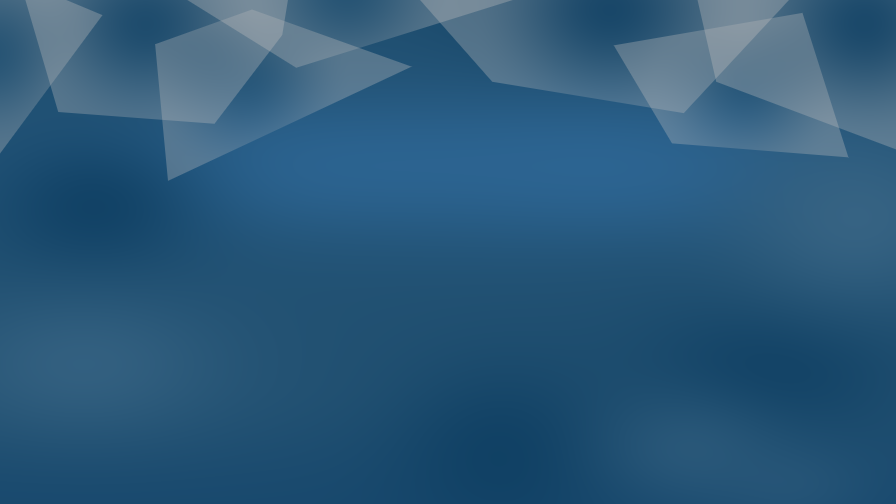
This background is drawn by a Shadertoy shader. Its source:

```glsl
// Deep blue backdrop of soft blurred colour clouds, with a fan of translucent
// glass panes hanging from the top. Clouds are layered Gaussians; panes are
// convex polygons whose tint grows from a clear centre to a frosted rim.

const vec2 SPACE = vec2(16.0, 9.0);             // design units across the canvas
const vec3 BASE_BLUE   = vec3(0.130, 0.315, 0.445);
const vec3 DEEP_BLUE   = vec3(0.055, 0.245, 0.385);
const vec3 BRIGHT_BLUE = vec3(0.180, 0.405, 0.590);
const vec3 MIST_BLUE   = vec3(0.215, 0.390, 0.515);
const vec3 FLOOR_BLUE  = vec3(0.095, 0.285, 0.430);
const vec3 GLASS_TINT  = vec3(0.80, 0.78, 0.77);
const float CLEAR_ALPHA = 0.04;                 // pane opacity at its centre
const float RIM_ALPHA   = 0.31;                 // pane opacity at its rim

// Blend an elliptical soft cloud over a colour.
vec3 cloud(vec3 under, vec2 p, vec2 centre, vec2 radius, vec3 tint, float strength) {
    vec2 q = (p - centre) / radius;
    return mix(under, tint, strength * exp(-dot(q, q)));
}

// Signed distance to the edge lines of a convex, counterclockwise polygon.
float convexDistance(vec2 p, vec2 corners[5]) {
    float d = -100.0;
    for (int i = 0; i < 5; i++) {
        vec2 a = corners[i];
        vec2 edge = normalize(corners[(i + 1) % 5] - a);
        d = max(d, dot(p - a, vec2(edge.y, -edge.x)));
    }
    return d;
}

// Lay a glass pane over a colour; its clear spot has its own centre and radius.
vec3 pane(vec3 under, vec2 p, vec2 corners[5], vec2 centre, float radius) {
    float pixel = SPACE.y / iResolution.y;
    float cover = clamp(0.5 - convexDistance(p, corners) / pixel, 0.0, 1.0);
    float frost = smoothstep(0.0, 1.0, length(p - centre) / radius);
    return mix(under, GLASS_TINT, cover * mix(CLEAR_ALPHA, RIM_ALPHA, frost));
}

vec3 backdrop(vec2 p) {
    vec3 c = mix(FLOOR_BLUE, BASE_BLUE, smoothstep(-0.4, 2.2, p.y));

    // Bright horizontal band and the shade above it
    c = cloud(c, p, vec2(8.0, 6.05), vec2(6.6, 1.35), BRIGHT_BLUE, 0.75);
    c = cloud(c, p, vec2(11.2, 6.0), vec2(2.8, 1.1), BRIGHT_BLUE, 0.6);
    c = cloud(c, p, vec2(5.3, 6.0), vec2(2.6, 0.9), BRIGHT_BLUE, 0.4);
    c = cloud(c, p, vec2(10.8, 9.0), vec2(2.8, 1.1), DEEP_BLUE, 0.85);
    c = cloud(c, p, vec2(2.6, 8.7), vec2(2.2, 1.0), DEEP_BLUE, 0.55);
    c = cloud(c, p, vec2(15.7, 8.5), vec2(1.8, 1.2), DEEP_BLUE, 0.75);

    // Dark pools
    c = cloud(c, p, vec2(1.7, 5.3), vec2(1.9, 1.3), DEEP_BLUE, 0.85);
    c = cloud(c, p, vec2(9.0, 0.9), vec2(2.0, 1.6), DEEP_BLUE, 0.85);
    c = cloud(c, p, vec2(13.8, 2.4), vec2(2.4, 1.3), DEEP_BLUE, 0.8);

    // Pale mist
    c = cloud(c, p, vec2(1.5, 2.5), vec2(2.5, 1.3), MIST_BLUE, 0.8);
    c = cloud(c, p, vec2(15.3, 5.1), vec2(2.1, 1.5), MIST_BLUE, 0.95);
    c = cloud(c, p, vec2(12.3, 1.0), vec2(1.6, 1.0), MIST_BLUE, 0.5);
    c = cloud(c, p, vec2(14.2, 0.3), vec2(1.4, 0.8), MIST_BLUE, 0.35);
    return c;
}

vec3 glassFan(vec3 c, vec2 p) {
    // Left group
    c = pane(c, p, vec2[5](vec2(1.83, 8.73), vec2(-0.42, 9.67), vec2(-0.7, 9.0),
        vec2(-0.8, 8.0), vec2(-0.42, 5.69)), vec2(-0.2, 8.0), 1.8);
    c = pane(c, p, vec2[5](vec2(0.33, 9.42), vec2(1.04, 7.0), vec2(3.83, 6.79),
        vec2(5.04, 8.375), vec2(5.21, 9.42)), vec2(2.6, 8.5), 2.2);
    c = pane(c, p, vec2[5](vec2(2.77, 8.21), vec2(3.0, 5.77), vec2(5.175, 6.79),
        vec2(7.35, 7.81), vec2(4.5, 8.83)), vec2(4.4, 7.5), 1.9);
    c = pane(c, p, vec2[5](vec2(2.67, 9.42), vec2(5.29, 7.79), vec2(10.5, 9.42),
        vec2(8.0, 10.0), vec2(5.0, 10.0)), vec2(6.2, 9.2), 1.9);

    // Right group
    c = pane(c, p, vec2[5](vec2(7.13, 9.42), vec2(8.79, 7.54), vec2(12.21, 6.98),
        vec2(14.48, 9.42), vec2(11.0, 10.0)), vec2(10.9, 8.7), 2.5);
    c = pane(c, p, vec2[5](vec2(10.96, 8.19), vec2(12.0, 6.44), vec2(15.15, 6.19),
        vec2(14.33, 8.77), vec2(12.645, 8.48)), vec2(13.3, 7.4), 1.8);
    return pane(c, p, vec2[5](vec2(12.36, 9.42), vec2(12.79, 7.54), vec2(16.67, 6.08),
        vec2(16.9, 8.0), vec2(16.67, 9.42)), vec2(15.4, 8.6), 2.3);
}

void mainImage(out vec4 fragColor, in vec2 fragCoord) {
    vec2 p = fragCoord / iResolution.xy * SPACE;
    fragColor = vec4(glassFan(backdrop(p), p), 1.0);
}
```
